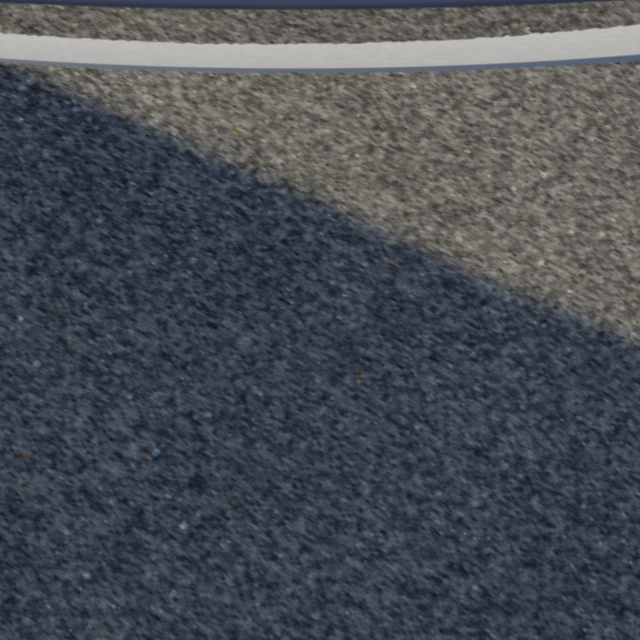
Write a WebGL 1 fragment shader that draws this texture.

```glsl
precision highp float;

uniform vec2 u_resolution;

float hash(vec2 p) {
  vec3 q = fract(vec3(p.xyx) * 0.1031);
  q += dot(q, q.yzx + 33.33);
  return fract((q.x + q.y) * q.z);
}

float valueNoise(vec2 p) {
  vec2 cell = floor(p);
  vec2 f = fract(p);
  f = f * f * (3.0 - 2.0 * f);
  float low = mix(hash(cell), hash(cell + vec2(1.0, 0.0)), f.x);
  float high = mix(hash(cell + vec2(0.0, 1.0)), hash(cell + 1.0), f.x);
  return mix(low, high, f.y);
}

// Rotated, stretched coordinates give grains that slope down to the right.
vec2 grainSpace(vec2 p) {
  return vec2(dot(p, vec2(0.83, -0.56)) * 0.68, dot(p, vec2(0.56, 0.83)) * 1.15);
}

float asphaltGrain(vec2 p) {
  vec2 g = grainSpace(p) + 50.0;
  float coarse = valueNoise(g * 85.0) - 0.5;
  float medium = valueNoise(g * 150.0 + 17.3) - 0.5;
  float fine = valueNoise(g * 270.0 + 41.7) - 0.5;
  return coarse * 0.45 + medium * 0.75 + fine * 0.4;
}

// Sparse rounded stones; density is the fraction of occupied cells.
float pebbles(vec2 p, float scale, float density) {
  vec2 g = p * scale + 30.0;
  vec2 base = floor(g);
  float cover = 0.0;
  for (int j = -1; j <= 1; j++) {
    for (int i = -1; i <= 1; i++) {
      vec2 cell = base + vec2(float(i), float(j));
      vec2 center = cell + 0.2 + 0.6 * vec2(hash(cell + 3.1), hash(cell + 9.7));
      float radius = mix(0.2, 0.45, hash(cell + 21.0));
      float present = step(1.0 - density, hash(cell + 57.0));
      float stone = 1.0 - smoothstep(radius * 0.3, radius, length(g - center));
      cover = max(cover, stone * present * mix(0.4, 1.0, hash(cell + 71.0)));
    }
  }
  return cover;
}

float arc(float x, float lowest, float middle, float bend) {
  return lowest + bend * (x - middle) * (x - middle);
}

float above(float y, float edge, float softness) {
  return smoothstep(edge - softness, edge + softness, y);
}

vec3 asphalt(vec2 uv, float sun) {
  vec2 ground = vec2(uv.x, uv.y * (1.0 + 0.2 * uv.y));
  float grain = asphaltGrain(ground);
  float patches = valueNoise(uv * 7.0 + 4.0) - 0.5;
  vec3 shade = mix(vec3(0.208, 0.242, 0.286), vec3(0.188, 0.220, 0.272),
                   smoothstep(0.35, 0.85, uv.y));
  vec3 lit = mix(vec3(0.435, 0.422, 0.395), vec3(0.415, 0.402, 0.380), uv.x);
  vec3 color = mix(shade, lit, sun);
  color += grain * mix(vec3(0.20, 0.215, 0.22), vec3(0.28, 0.27, 0.26), sun);
  color += patches * 0.025;

  // Pale stones and small dark pits
  float stones = pebbles(grainSpace(ground), 75.0, 0.13);
  float chips = pebbles(ground + 0.37, 48.0, 0.05);
  float pits = pebbles(grainSpace(ground) + 0.71, 90.0, 0.16);
  vec3 stoneTint = mix(vec3(0.14, 0.18, 0.21), vec3(0.21, 0.19, 0.16), sun);
  color += stoneTint * (stones * 0.65 + chips * 0.8);
  color *= 1.0 - 0.28 * pits;

  // Warm chips
  float warm = pebbles(ground + 0.19, 42.0, 0.012);
  return color + vec3(0.11, 0.04, -0.03) * warm;
}

void main() {
  vec2 uv = gl_FragCoord.xy / u_resolution;
  float aa = 0.8 / u_resolution.y;

  // Soft diagonal shadow boundary
  float wobble = (valueNoise(vec2(uv.x * 9.0, 2.0)) - 0.5) * 0.014;
  float rough = asphaltGrain(uv) * 0.018;
  float shadowEdge = 0.900 - 0.44 * uv.x + wobble + rough;
  float sun = above(uv.y, shadowEdge, 0.027);
  vec3 color = asphalt(uv, sun);
  color *= 1.0 - 0.08 * above(uv.y, 0.93, 0.015);

  // Curved pale band with its blue-gray lower lip
  float bandTop = arc(uv.x, 0.931, 0.43, 0.097);
  float bandBottom = arc(uv.x, 0.893, 0.46, 0.075);
  float lipBottom = arc(uv.x, 0.886, 0.48, 0.072);
  float ragged = (valueNoise(uv * vec2(130.0, 20.0)) - 0.5) * 0.003;
  float below = 1.0 - above(uv.y, bandTop + ragged, aa + 0.001);
  float lip = above(uv.y, lipBottom + ragged, aa + 0.0015) * below;
  float band = above(uv.y, bandBottom, aa + 0.001) * below;
  float height = clamp((uv.y - bandBottom) / (bandTop - bandBottom), 0.0, 1.0);
  vec3 lipColor = mix(vec3(0.43, 0.45, 0.48), vec3(0.33, 0.38, 0.46), uv.x);
  vec3 bandColor = mix(vec3(0.69, 0.69, 0.685), vec3(0.74, 0.735, 0.72), height);
  bandColor += (valueNoise(uv * vec2(90.0, 260.0)) - 0.5) * 0.025;
  color = mix(color, lipColor, lip);
  color = mix(color, bandColor, band);

  // Dark curved strip along the upper border
  float stripEdge = arc(uv.x, 0.985, 0.45, 0.055);
  float strip = above(uv.y, stripEdge, aa + 0.0015);
  vec3 stripColor = mix(vec3(0.17, 0.19, 0.25), vec3(0.24, 0.27, 0.36),
                        smoothstep(0.0, 0.012, uv.y - stripEdge));
  color = mix(color, stripColor, strip);

  gl_FragColor = vec4(clamp(color, 0.0, 1.0), 1.0);
}
```
